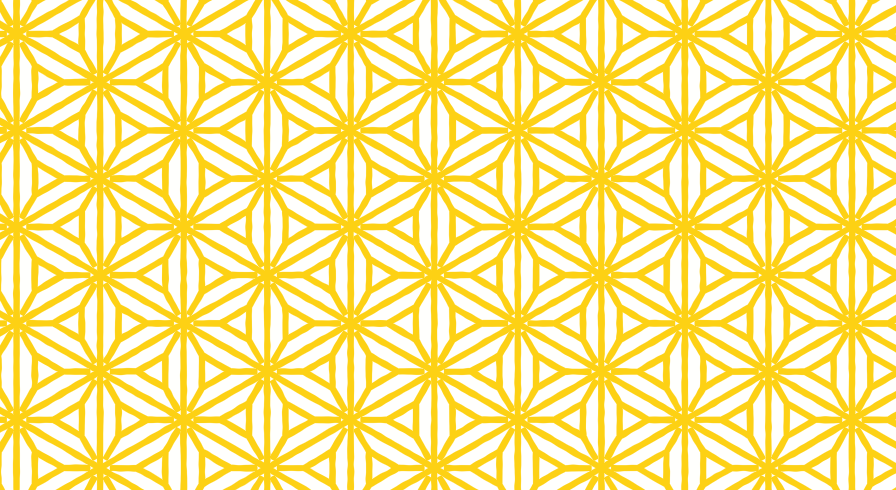
This pattern is drawn by a WebGL 2 fragment shader. Its source:

```glsl
#version 300 es
precision highp float;
// Hemp-leaf lattice: twelve-rayed stars on a triangular grid, yellow on white.
// Each point is folded into one 30 degree wedge of its nearest star, where the
// strokes are simple distances; value noise roughens their edges slightly.

uniform vec2 u_resolution;
out vec4 fragColor;

const float PI = 3.14159265;
const float ROOT3 = 1.7320508;

const vec3 PAPER = vec3(1.0, 1.0, 0.992);
const vec3 YELLOW = vec3(0.992, 0.82, 0.08);

// Repeats over the canvas, and one star centre as a canvas fraction
const vec2 REPEATS = vec2(10.726, 5.08);
const vec2 STAR_ORIGIN = vec2(0.0185, 0.9306);

// Lengths in units of the distance between neighbouring stars
const float HALF_WIDTH = 0.0335;
const float SPOKE_START = 0.1;
const float SPOKE_END = 0.38;
const float ROUGHNESS = 0.009;
const float ROUGH_SCALE = 13.0;

float hash(vec2 cell) {
    vec3 h = fract(vec3(cell.xyx) * 0.1031);
    h += dot(h, h.yzx + 33.33);
    return fract((h.x + h.y) * h.z);
}

float valueNoise(vec2 p) {
    vec2 cell = floor(p);
    vec2 f = fract(p);
    f = f * f * (3.0 - 2.0 * f);
    float low = mix(hash(cell), hash(cell + vec2(1.0, 0.0)), f.x);
    float high = mix(hash(cell + vec2(0.0, 1.0)), hash(cell + 1.0), f.x);
    return mix(low, high, f.y);
}

// Offset from the nearest point of a triangular lattice with vertical rows
vec2 nearestStar(vec2 p) {
    vec2 period = vec2(ROOT3, 1.0);
    vec2 a = mod(p + 0.5 * period, period) - 0.5 * period;
    vec2 b = mod(p, period) - 0.5 * period;
    return dot(a, a) < dot(b, b) ? a : b;
}

// Sixfold rotation and mirror: angle ends up between 0 and 30 degrees
vec2 foldWedge(vec2 p) {
    float sector = PI / 3.0;
    float angle = abs(mod(atan(p.y, p.x) + 0.5 * sector, sector) - 0.5 * sector);
    return length(p) * vec2(cos(angle), sin(angle));
}

// Signed distance to the strokes inside one wedge
float strokeDistance(vec2 q, float halfWidth) {
    // Straight ray joining neighbouring stars
    float fromRay = dot(q, vec2(0.5, -0.5 * ROOT3));
    float ray = abs(fromRay) - halfWidth;
    // Side of the small hollow triangle, parallel to the ray
    float side = abs(fromRay - 0.5 * SPOKE_END) - halfWidth;
    // Short spoke, leaving a pinhole near the star centre
    float spoke = max(q.y - halfWidth, max(SPOKE_START - q.x, q.x - SPOKE_END));
    return min(ray, min(side, spoke));
}

void main() {
    vec2 uv = gl_FragCoord.xy / u_resolution;
    vec2 scale = REPEATS * vec2(0.5 * ROOT3, 1.0);
    vec2 p = (uv - STAR_ORIGIN) * scale;
    float pixel = scale.y / u_resolution.y;

    // Uneven stroke edges
    float wear = (valueNoise(p * ROUGH_SCALE + 200.0) - 0.5) * ROUGHNESS;

    vec2 wedge = foldWedge(nearestStar(p));
    float d = strokeDistance(wedge, HALF_WIDTH + wear);
    float ink = 1.0 - smoothstep(-0.7 * pixel, 0.7 * pixel, d);
    fragColor = vec4(mix(PAPER, YELLOW, ink), 1.0);
}
```
